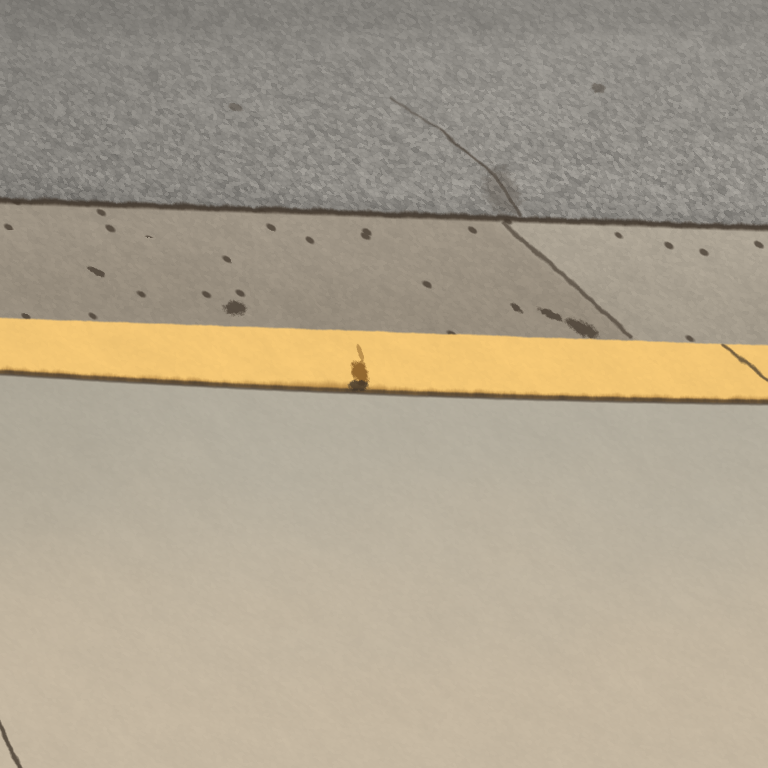
Give the GLSL for this texture, as a Shadertoy shader.

```glsl
// Draws a sunlit street edge: asphalt, stained gutter, yellow curb and concrete walk.

const vec3 ASPHALT = vec3(0.555, 0.543, 0.520);
const vec3 GUTTER_LEFT = vec3(0.590, 0.550, 0.490);
const vec3 GUTTER_RIGHT = vec3(0.640, 0.605, 0.545);
const vec3 PAINT = vec3(0.950, 0.775, 0.455);
const vec3 WALK_FAR = vec3(0.700, 0.675, 0.615);
const vec3 WALK_NEAR = vec3(0.768, 0.714, 0.628);
const vec3 DIRT = vec3(0.245, 0.205, 0.165);
const vec3 RUST = vec3(0.480, 0.315, 0.120);
const float ASPHALT_GRAIN = 0.24;
const float GUTTER_GRAIN = 0.07;
const float WALK_GRAIN = 0.045;
const float EDGE_SOFTNESS = 0.0018;

vec2 hash2(vec2 p) {
    vec3 q = fract(vec3(p.xyx) * vec3(0.1031, 0.1030, 0.0973));
    q += dot(q, q.yzx + 33.33);
    return fract((q.xx + q.yz) * q.zy);
}

// Cellular noise: x is distance to the nearest seed, y is that cell's shade.
vec2 cells(vec2 p) {
    vec2 base = floor(p), nearest = vec2(9.0, 0.0);
    for (int j = -1; j <= 1; j++)
    for (int i = -1; i <= 1; i++) {
        vec2 id = base + vec2(i, j);
        float d = length(id + hash2(id) - p);
        if (d < nearest.x) nearest = vec2(d, hash2(id + 71.0).x);
    }
    return nearest;
}

// Smooth layered sines, roughly -1 to 1.
float waves(vec2 p) {
    float sum = 0.0, amp = 0.5;
    for (int i = 0; i < 5; i++) {
        sum += amp * sin(p.x + 1.7 * sin(p.y)) * cos(p.y + 1.3 * sin(p.x * 0.7));
        p = mat2(1.5, 1.1, -1.1, 1.5) * p + 2.3;
        amp *= 0.62;
    }
    return sum;
}

float segment(vec2 p, vec2 a, vec2 b) {
    vec2 d = b - a;
    return length(p - a - d * clamp(dot(p - a, d) / dot(d, d), 0.0, 1.0));
}

float line(vec2 p, vec2 a, vec2 b, float width, float soft) {
    return 1.0 - smoothstep(width - soft, width + soft, segment(p, a, b));
}

// Ragged elliptical stain tilted by an angle.
float stain(vec2 p, vec2 center, vec2 size, float angle) {
    vec2 d = p - center;
    d = vec2(d.x * cos(angle) + d.y * sin(angle), d.y * cos(angle) - d.x * sin(angle));
    return 1.0 - smoothstep(0.65, 1.2, length(d / size) + 0.35 * waves(p * 260.0));
}

void mainImage(out vec4 fragColor, in vec2 fragCoord) {
    vec2 p = fragCoord / iResolution.xy;
    float soft = max(EDGE_SOFTNESS, 0.8 / iResolution.y);
    float ragged = waves(p * vec2(110.0, 60.0));
    vec2 warped = p + 0.0022 * vec2(waves(p.yx * 90.0), waves(p * 80.0));

    // Signed heights above the three main boundaries
    float road = p.y - (0.739 - 0.036 * p.x) - 0.002 * ragged;
    float curbTop = p.y - (0.586 - 0.036 * p.x) - 0.0009 * ragged;
    float curbBase = p.y - (0.514 - 0.066 * p.x + 0.027 * p.x * p.x) - 0.0006 * ragged;

    // Grain stretched along the falling diagonal
    vec2 slant = vec2(p.x * 0.85 - p.y * 0.53, p.x * 0.53 + p.y * 0.85);
    vec2 pebble = cells(slant * vec2(150.0, 240.0));
    vec2 grit = cells(slant * vec2(75.0, 150.0) + 19.0);
    float grain = 0.65 * (pebble.y - 0.5) + 0.35 * (grit.y - 0.5) + 0.25 * (0.45 - pebble.x);
    float mottle = waves(slant * vec2(22.0, 48.0));
    float broad = waves(p * vec2(5.0, 9.0) + 1.0);

    // Concrete walk
    vec3 color = mix(WALK_NEAR, WALK_FAR, smoothstep(0.08, 0.50, p.y + 0.05 * broad));
    color *= 1.0 + WALK_GRAIN * (0.55 * grain + 0.30 * mottle);
    color -= 0.022 * smoothstep(0.35, 0.0, p.x) * smoothstep(0.1, 0.4, p.y);
    float slabCrack = line(warped, vec2(-0.004, 0.064), vec2(0.030, -0.010), 0.0028, soft);
    color = mix(color, DIRT, 0.78 * slabCrack);

    // Painted curb, with a dirty lower lip and a chip
    vec3 paint = PAINT * (1.0 + 0.018 * mottle + 0.025 * grain);
    float lipWidth = 0.006 + 0.002 * ragged + 0.003 * exp(-pow((p.x - 0.44) / 0.08, 2.0));
    paint = mix(paint, RUST, 0.55 * (1.0 - smoothstep(0.3, 1.7, curbBase / lipWidth)));
    paint = mix(paint, RUST, 0.8 * stain(p, vec2(0.469, 0.514), vec2(0.010, 0.017), 0.3));
    paint = mix(paint, RUST, 0.45 * stain(p, vec2(0.469, 0.541), vec2(0.003, 0.013), 0.3));
    paint = mix(paint, DIRT, 0.7 * line(warped, vec2(0.942, 0.551), vec2(1.01, 0.497), 0.0022, soft));
    color = mix(color, paint, smoothstep(-soft, soft, curbBase));
    float lip = 1.0 - smoothstep(0.0015, 0.0055, abs(curbBase - 0.001));
    color = mix(color, DIRT * 1.15, lip * (0.75 + 0.15 * ragged));
    color = mix(color, DIRT, 0.8 * stain(p, vec2(0.468, 0.498), vec2(0.014, 0.007), 0.0));

    // Gutter, its joint and scattered debris
    float joint = 0.658 + (0.703 - p.y) * 1.17;
    vec3 gutter = mix(GUTTER_LEFT, GUTTER_RIGHT, smoothstep(-0.01, 0.01, p.x - joint));
    gutter += 0.025 * smoothstep(0.02, 0.14, curbTop) + 0.012 * broad;
    gutter *= 1.0 + GUTTER_GRAIN * (grain + 0.4 * mottle);
    gutter = mix(gutter, DIRT, 0.62 * line(warped, vec2(0.655, 0.710), vec2(0.822, 0.562), 0.0027, soft));
    vec2 litter = cells(slant * vec2(27.0, 50.0) + 5.0);
    float litterDensity = mix(0.08, 0.34, smoothstep(-0.06, -0.005, road)) * (1.0 - 0.65 * p.x);
    float debris = step(1.0 - litterDensity, litter.y) * (1.0 - smoothstep(0.10, 0.24, litter.x + 0.05 * ragged));
    debris = max(debris, stain(p, vec2(0.306, 0.599), vec2(0.015, 0.009), -0.1));
    debris = max(debris, stain(p, vec2(0.126, 0.646), vec2(0.013, 0.004), -0.5));
    debris = max(debris, stain(p, vec2(0.718, 0.590), vec2(0.017, 0.005), -0.45));
    debris = max(debris, stain(p, vec2(0.757, 0.573), vec2(0.024, 0.009), -0.5));
    debris = max(debris, stain(p, vec2(0.672, 0.599), vec2(0.010, 0.004), -0.6));
    gutter = mix(gutter, DIRT, 0.72 * debris);
    color = mix(color, gutter, smoothstep(-soft, soft, curbTop));

    // Asphalt, its worn bands and branching crack
    vec3 asphalt = ASPHALT * (0.96 + 0.06 * smoothstep(0.0, 0.7, p.x) + 0.025 * broad);
    asphalt *= 1.0 - 0.07 * smoothstep(0.93, 0.98, p.y) - 0.08 * smoothstep(0.04, 0.0, road);
    asphalt *= 1.0 + ASPHALT_GRAIN * mix(1.25, 0.65, smoothstep(0.75, 1.0, p.y)) * grain + 0.025 * mottle;
    float crack = 0.4 * line(warped, vec2(0.508, 0.872), vec2(0.573, 0.831), 0.0015, soft);
    crack = max(crack, 0.6 * line(warped, vec2(0.573, 0.831), vec2(0.645, 0.772), 0.0018, soft));
    crack = max(crack, 0.6 * line(warped, vec2(0.645, 0.772), vec2(0.677, 0.720), 0.0025, soft));
    crack = max(crack, 0.25 * stain(p, vec2(0.655, 0.750), vec2(0.022, 0.036), 0.4));
    crack = max(crack, 0.4 * stain(p, vec2(0.307, 0.860), vec2(0.009, 0.005), -0.3));
    crack = max(crack, 0.4 * stain(p, vec2(0.779, 0.885), vec2(0.009, 0.006), -0.3));
    asphalt = mix(asphalt, DIRT, crack);
    color = mix(color, asphalt, smoothstep(-soft, soft, road));
    float seam = 1.0 - smoothstep(0.001, 0.0065 + 0.002 * ragged, abs(road));
    color = mix(color, DIRT, 0.85 * seam);

    fragColor = vec4(clamp(color, 0.0, 1.0), 1.0);
}
```
